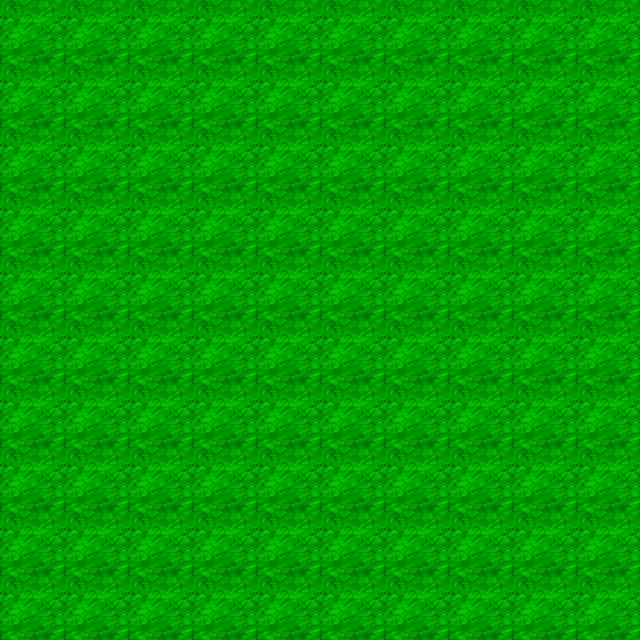
A Shadertoy shader for this texture:

```glsl
// Mottled green turf: ten by ten repeats of slanted leafy flakes with dark broken veins.
const float TAU = 6.283185;

float hash(vec2 p) {
    vec3 q = fract(p.xyx * vec3(0.1031, 0.1030, 0.0973));
    q += dot(q, q.yzx + 33.33);
    return fract((q.x + q.y) * q.z);
}

// Wrapping cellular noise: x is the gap to the nearest cell border, y the softened cell shade.
// A whole-number slant leans the cells up to the right and still wraps.
vec2 flakes(vec2 tile, vec2 period, float slant, float seed) {
    vec2 p = vec2(tile.x - slant * tile.y, tile.y) * period;
    vec2 base = floor(p);
    float nearest = 9.0, second = 9.0, total = 0.0, weights = 0.0;
    for (int j = -2; j <= 2; j++)
    for (int i = -2; i <= 2; i++) {
        vec2 cell = base + vec2(i, j);
        vec2 id = mod(cell, period) + seed;
        vec2 site = cell + vec2(hash(id), hash(id + 41.7));
        float d = length(site - p);
        second = min(second, max(nearest, d));
        nearest = min(nearest, d);
        float w = exp(-16.0 * d * d);
        total += w * hash(id + 83.1);
        weights += w;
    }
    return vec2(second - nearest, total / weights);
}

// Dark line along the cell borders.
float vein(float gap, float width) {
    return 1.0 - smoothstep(0.0, width, gap);
}

void mainImage(out vec4 fragColor, in vec2 fragCoord) {
    vec2 tile = fract(fragCoord / iResolution.xy * 10.0);
    vec2 grain = flakes(tile, vec2(16.0, 17.0), 1.0, 57.0);

    // Sines and grain bend the flakes into ragged outlines.
    vec2 bent = tile + 0.015 * sin(TAU * (tile.yx * vec2(3.0, 2.0) + vec2(0.1, 0.6)))
                     + 0.022 * (grain.y - 0.5) * vec2(1.0, -1.0);
    vec2 coarse = flakes(bent, vec2(3.0, 4.0), 1.0, 5.0);
    vec2 medium = flakes(bent, vec2(7.0, 8.0), 1.0, 19.0);
    vec2 cracks = flakes(bent, vec2(6.0, 7.0), 0.0, 31.0);

    // Broad light: a dark band at the lower edge of each repeat and bright streaks above the middle.
    float green = 0.668 - 0.028 * cos(TAU * (tile.y - 0.07));
    green += 0.02 * sin(TAU * (tile.x - tile.y + 0.3)) + 0.012 * sin(TAU * (tile.x + 2.0 * tile.y));

    green += 0.14 * (coarse.y - 0.5) + 0.14 * (medium.y - 0.5);
    green += 0.09 * (cracks.y - 0.5) + 0.13 * (grain.y - 0.5);

    // Veins fade in and out along the flake borders.
    green -= 0.17 * vein(medium.x, 0.24) * smoothstep(0.2, 0.7, cracks.y);
    green -= 0.13 * vein(cracks.x, 0.17) * smoothstep(0.3, 0.7, medium.y);
    green -= 0.07 * vein(grain.x, 0.35) * smoothstep(0.3, 0.7, coarse.y);

    // A dashed level crease and a faint upright seam in every repeat.
    float crease = (tile.y - 0.2 - 0.008 * sin(TAU * 3.0 * tile.x)) / 0.018;
    float seam = (0.5 - abs(tile.x - 0.5)) / 0.016;
    green -= 0.09 * exp(-crease * crease) * smoothstep(0.35, 0.65, grain.y);
    green -= 0.06 * exp(-seam * seam) * smoothstep(0.2, 0.6, grain.y);

    fragColor = vec4(0.0, clamp(green, 0.36, 0.79), 0.0, 1.0);
}
```
